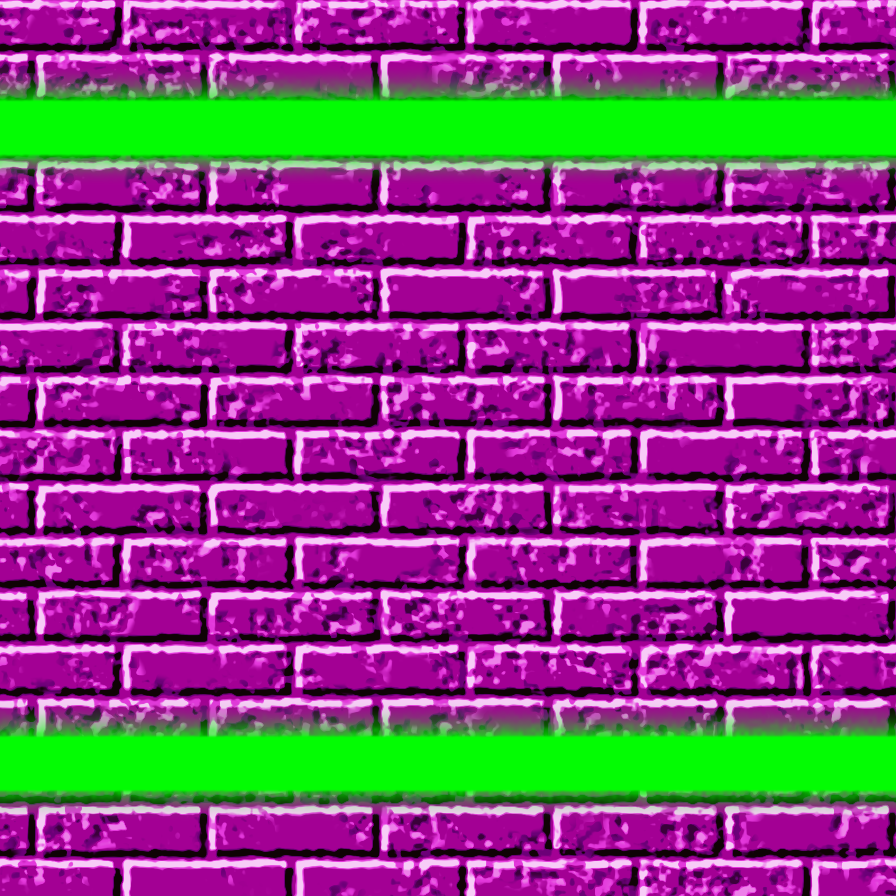
Reproduce this pattern procedurally as a WebGL 1 fragment shader.

```glsl
precision highp float;
// Embossed magenta brick wall in running bond, crossed by glowing green bands.
// A height field (soft boxes with noisy pits) is differenced along the light
// direction, and the slope picks a colour from shadow to highlight.

uniform vec2 u_resolution;

// Layout, in canvas heights with y measured downwards
const vec2 CELL = vec2(0.19206, 0.05997);
const float BOND_START = 0.0417;
const vec2 BRICK_CENTRE = vec2(0.0947, 0.0287);
const vec2 BRICK_HALF = vec2(0.0908, 0.0239);
const float CORNER = 0.003;
const float EDGE_SOFT = 0.0025;
const float EDGE_WEAR = 0.0045;
const vec2 EMBOSS = vec2(0.0078, 0.0078);

// Surface wear
const float PIT_SCALE = 98.0;
const float GRAIN_SCALE = 190.0;
const float PATCH_SCALE = 24.0;
const float PIT_DEPTH = 0.62;

// Green bands
const float BAND_PERIOD = 0.7096;
const float BAND_CENTRE = 0.1426;
const float BAND_HALF = 0.0293;
const float FADE_ABOVE = 0.044;
const float FADE_BELOW = 0.036;
const float FADE_STRENGTH = 0.8;

// Colours
const vec3 FACE = vec3(0.64, 0.0, 0.58);
const vec3 PINK = vec3(0.89, 0.22, 0.86);
const vec3 HIGHLIGHT = vec3(0.97, 0.80, 0.97);
const vec3 PURPLE = vec3(0.42, 0.0, 0.47);
const vec3 SHADOW = vec3(0.06, 0.01, 0.02);
const vec3 GREEN = vec3(0.01, 0.99, 0.01);

float hash(vec2 p) {
    vec3 q = fract(p.xyx * 0.1031);
    q += dot(q, q.yzx + 33.33);
    return fract((q.x + q.y) * q.z);
}

float noise(vec2 p) {
    vec2 i = floor(p);
    vec2 f = fract(p);
    f = f * f * (3.0 - 2.0 * f);
    return mix(mix(hash(i), hash(i + vec2(1.0, 0.0)), f.x),
               mix(hash(i + vec2(0.0, 1.0)), hash(i + vec2(1.0, 1.0)), f.x), f.y);
}

// 1 on a brick, 0 in the mortar; alternate rows shift by half a brick
float brickMask(vec2 p) {
    float row = floor(p.y / CELL.y);
    float shift = BOND_START + 0.5 * CELL.x * (1.0 - mod(row, 2.0));
    vec2 local = mod(vec2(p.x - shift, p.y), CELL) - BRICK_CENTRE;
    vec2 q = abs(local) - BRICK_HALF + CORNER;
    float dist = length(max(q, 0.0)) + min(max(q.x, q.y), 0.0) - CORNER;
    dist += EDGE_WEAR * (noise(p * 130.0 + 71.0) - 0.5);
    return 1.0 - smoothstep(-EDGE_SOFT, EDGE_SOFT, dist);
}

// Small pits, gathered in patches so that some faces stay smooth
float pits(vec2 p) {
    float n = mix(noise(p * PIT_SCALE + 13.0), noise(p * GRAIN_SCALE + 47.0), 0.3);
    float patches = smoothstep(0.2, 0.6, noise(p * PATCH_SCALE + 5.0));
    return smoothstep(0.5, 0.72, n) * patches;
}

float height(vec2 p) {
    return brickMask(p) * (1.0 - PIT_DEPTH * pits(p));
}

// Colour ramp from shadow through the plain face to the highlight
vec3 shade(float slope) {
    vec3 c = mix(FACE, PURPLE, smoothstep(0.08, 0.4, -slope));
    c = mix(c, SHADOW, smoothstep(0.42, 0.8, -slope));
    c = mix(c, PINK, smoothstep(0.06, 0.4, slope));
    return mix(c, HIGHLIGHT, smoothstep(0.4, 0.85, slope));
}

// Solid core with a softer glow that reaches further above than below
float bandCover(vec2 p) {
    float y = mod(p.y - BAND_CENTRE + 0.5 * BAND_PERIOD, BAND_PERIOD) - 0.5 * BAND_PERIOD;
    float reach = y < 0.0 ? FADE_ABOVE : FADE_BELOW;
    float away = abs(y) - BAND_HALF;
    float t = 1.0 - clamp(away / reach, 0.0, 1.0);
    float glow = FADE_STRENGTH * t * t * (0.85 + 0.3 * noise(p * 210.0));
    return mix(glow, 1.0, 1.0 - smoothstep(-0.001, 0.003, away));
}

void main() {
    vec2 p = gl_FragCoord.xy / u_resolution.y;
    p.y = 1.0 - p.y;

    float slope = height(p + 0.5 * EMBOSS) - height(p - 0.5 * EMBOSS);
    vec3 color = mix(shade(slope), GREEN, bandCover(p));
    gl_FragColor = vec4(color, 1.0);
}
```
